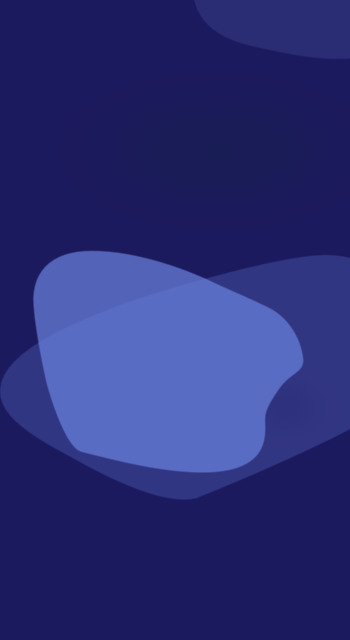
A WebGL 1 fragment shader for this background:

```glsl
precision highp float;

// Soft translucent blobs layered over a deep indigo field with a faint dark haze.
// Each blob is a closed path of cubic arcs; a pen walks the path, tracking the
// nearest distance and the crossing parity to give a signed distance.

uniform vec2 u_resolution;

const vec2 GRID = vec2(420.0, 768.0);     // layout units, origin lower left
const int ARC_STEPS = 14;                 // straight pieces per arc
const float EDGE_SOFTNESS = 1.3;          // half width of an edge, layout units

const vec3 INDIGO = vec3(0.110, 0.100, 0.370);
const vec3 HAZE = vec3(0.098, 0.112, 0.335);
const vec3 CORNER_BLUE = vec3(0.163, 0.172, 0.455);
const vec3 SWEEP_BLUE = vec3(0.192, 0.210, 0.510);
const vec3 PEBBLE_BLUE = vec3(0.419, 0.517, 0.874);
const float PEBBLE_OPACITY = 0.70;

const vec2 HAZE_CENTER = vec2(262.0, 588.0);
const vec2 HAZE_SIZE = vec2(125.0, 62.0);
const vec2 SHADE_CENTER = vec2(342.0, 280.0);
const vec2 SHADE_SIZE = vec2(32.0, 24.0);
const float SHADE_AMOUNT = 0.16;

// Path state for the blob being traced
vec2 point;
vec2 pen;
float nearestSq;
float side;

void beginPath(vec2 start) {
  pen = start;
  nearestSq = 1e8;
  side = 1.0;
}

void lineTo(vec2 end) {
  vec2 edge = end - pen;
  vec2 rel = point - pen;
  vec2 gap = rel - edge * clamp(dot(rel, edge) / dot(edge, edge), 0.0, 1.0);
  nearestSq = min(nearestSq, dot(gap, gap));
  // Flip the side for each edge crossed by a ray towards +x
  if ((pen.y > point.y) != (end.y > point.y) &&
      rel.x < edge.x * rel.y / edge.y) side = -side;
  pen = end;
}

void curveTo(vec2 b, vec2 c, vec2 d) {
  vec2 a = pen;
  for (int i = 1; i <= ARC_STEPS; i++) {
    float t = float(i) / float(ARC_STEPS);
    float s = 1.0 - t;
    lineTo(s * s * s * a + 3.0 * s * s * t * b + 3.0 * s * t * t * c + t * t * t * d);
  }
}

// Coverage of the traced path, at least one pixel soft
float fillPath() {
  float soft = max(EDGE_SOFTNESS, 0.7 * GRID.x / u_resolution.x);
  return smoothstep(-soft, soft, -side * sqrt(nearestSq));
}

float cornerBlob() {
  beginPath(vec2(231, 778));
  curveTo(vec2(236, 738), vec2(265, 720), vec2(310, 711));
  curveTo(vec2(350, 702), vec2(385, 695), vec2(425, 698));
  curveTo(vec2(480, 702), vec2(500, 788), vec2(400, 828));
  curveTo(vec2(320, 848), vec2(225, 828), vec2(231, 778));
  return fillPath();
}

float sweepBlob() {
  beginPath(vec2(0, 300));
  curveTo(vec2(2, 343), vec2(75, 376), vec2(150, 404));
  curveTo(vec2(215, 426), vec2(340, 462), vec2(390, 462));
  curveTo(vec2(440, 462), vec2(480, 438), vec2(480, 368));
  curveTo(vec2(480, 278), vec2(440, 263), vec2(420, 253));
  curveTo(vec2(370, 227), vec2(300, 196), vec2(235, 170));
  curveTo(vec2(205, 163), vec2(155, 181), vec2(95, 214));
  curveTo(vec2(60, 234), vec2(-2, 262), vec2(0, 300));
  return fillPath();
}

float pebbleBlob() {
  beginPath(vec2(110, 467));
  curveTo(vec2(160, 467), vec2(215, 448), vec2(250, 432));
  curveTo(vec2(275, 420), vec2(300, 410), vec2(322, 399));
  curveTo(vec2(347, 387), vec2(362, 360), vec2(364, 336));
  curveTo(vec2(364, 320), vec2(348, 321), vec2(334, 300));
  curveTo(vec2(312, 268), vec2(320, 268), vec2(318, 246));
  curveTo(vec2(315, 213), vec2(285, 201), vec2(243, 201));
  curveTo(vec2(195, 201), vec2(140, 215), vec2(97, 226));
  curveTo(vec2(80, 231), vec2(62, 285), vec2(56, 308));
  curveTo(vec2(48, 343), vec2(40, 388), vec2(40, 410));
  curveTo(vec2(41, 448), vec2(68, 467), vec2(110, 467));
  return fillPath();
}

float glow(vec2 center, vec2 size) {
  vec2 q = (point - center) / size;
  return exp(-dot(q, q));
}

void main() {
  point = gl_FragCoord.xy / u_resolution * GRID;

  // Back to front: field, corner, wide sweep, bright pebble
  vec3 color = mix(INDIGO, HAZE, glow(HAZE_CENTER, HAZE_SIZE));
  color = mix(color, CORNER_BLUE, cornerBlob());
  vec3 sweep = mix(SWEEP_BLUE, INDIGO, SHADE_AMOUNT * glow(SHADE_CENTER, SHADE_SIZE));
  color = mix(color, sweep, sweepBlob());
  color = mix(color, PEBBLE_BLUE, PEBBLE_OPACITY * pebbleBlob());

  gl_FragColor = vec4(color, 1.0);
}
```
